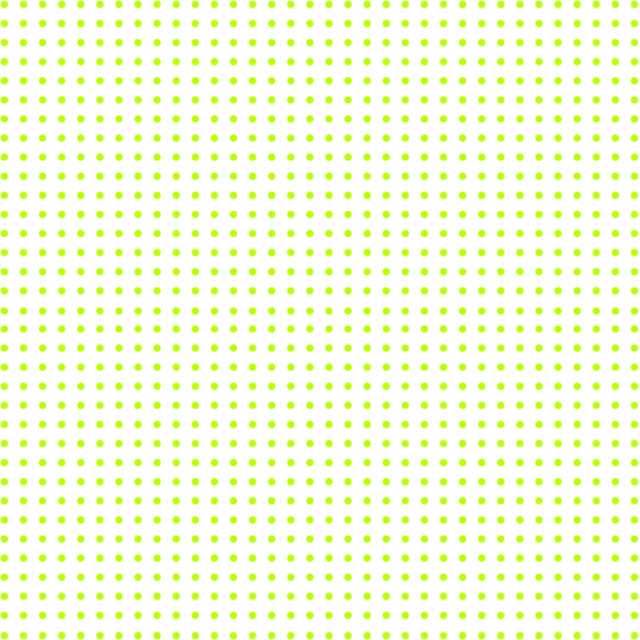
This pattern is drawn by a WebGL 1 fragment shader. Its source:

```glsl
precision highp float;
// Square grid of small soft lime dots on white, slightly uneven like a resampled print.

uniform vec2 u_resolution;

void main() {
  // Grid space: one unit per dot, rows counted from the top edge.
  vec2 uv = gl_FragCoord.xy / u_resolution;
  vec2 grid = vec2(uv.x, 1.0 - uv.y) * 33.52 + 0.269;
  vec2 cell = floor(grid);
  vec2 offset = fract(grid) - 0.5;

  // Every seventeenth row sits a little low.
  offset.y -= 0.06 * step(15.5, mod(cell.y, 17.0));

  // Alternate columns and rows are slightly softer.
  vec2 parity = mod(cell, 2.0);
  float blur = 0.056 + 0.012 * parity.x + 0.004 * parity.y;
  float pixel = 33.52 / min(u_resolution.x, u_resolution.y);
  blur = max(blur, 0.6 * pixel);

  // Dot with a wide feathered edge.
  float dot_ink = 1.0 - smoothstep(0.19 - blur, 0.19 + blur, length(offset));
  vec3 lime = vec3(0.72, 1.0, 0.01);
  gl_FragColor = vec4(mix(vec3(1.0), lime, dot_ink), 1.0);
}
```
